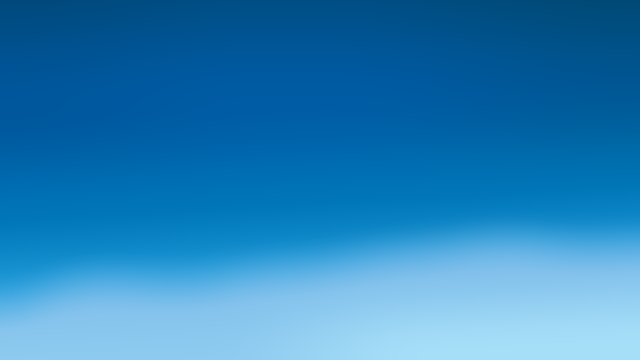
This background is drawn by a Shadertoy shader. Its source:

```glsl
// A blurred sky: deep blue overhead, azure below, and a pale haze bank at the foot.
// Tilted smoothstep ramps colour the sky; a soft edge, swayed by layered sines,
// blends in the haze, which brightens toward the lower right.

#define SKY_TILT 0.10
#define HAZE_LOW 0.22
#define HAZE_HIGH 0.32
#define HAZE_SOFTNESS 0.095
#define CORNER_DIP 0.07
#define SWAY 0.006

const vec3 NAVY   = vec3(0.00, 0.285, 0.475);
const vec3 COBALT = vec3(0.00, 0.360, 0.645);
const vec3 AZURE  = vec3(0.00, 0.470, 0.730);
const vec3 CYAN   = vec3(0.15, 0.630, 0.870);
const vec3 HAZE   = vec3(0.50, 0.745, 0.920);
const vec3 GLOW   = vec3(0.645, 0.870, 0.970);

// Sky ramp whose lower bands rise to the right
vec3 skyColor(vec2 p) {
    float h = p.y - SKY_TILT * (p.x - 0.5);
    vec3 color = mix(CYAN, AZURE, smoothstep(0.18, 0.46, h));
    color = mix(color, COBALT, smoothstep(0.38, 0.74, h));
    color = mix(color, NAVY, smoothstep(0.70, 1.15, p.y));

    // Dim the upper sides, the right one toward teal
    float upper = smoothstep(0.40, 0.72, p.y);
    float left = 1.0 - smoothstep(0.0, 0.40, p.x);
    float right = smoothstep(0.50, 1.0, p.x);
    color -= upper * left * vec3(0.0, 0.020, 0.035);
    color -= upper * right * vec3(0.0, 0.018, 0.060);
    return max(color, 0.0);
}

// Height of the haze edge: low at left, with a dip in the corner
float hazeEdge(float x) {
    float sway = sin(x * 17.0 + 0.6) + 0.5 * sin(x * 31.0 + 2.0);
    float dip = CORNER_DIP * exp(-x * x / 0.008);
    return mix(HAZE_LOW, HAZE_HIGH, smoothstep(0.30, 0.75, x)) - dip + SWAY * sway;
}

// Periwinkle haze, lit pale cyan at the lower right
vec3 hazeColor(vec2 p) {
    float depth = 1.0 - smoothstep(0.0, 0.27, p.y - 0.08 * (p.x - 0.5));
    float side = mix(0.40, 1.0, smoothstep(0.32, 0.68, p.x));
    return mix(HAZE, GLOW, depth * side);
}

void mainImage(out vec4 fragColor, in vec2 fragCoord) {
    vec2 p = fragCoord / iResolution.xy;
    float edge = hazeEdge(p.x);
    float cover = 1.0 - smoothstep(edge - HAZE_SOFTNESS, edge + HAZE_SOFTNESS, p.y);
    fragColor = vec4(mix(skyColor(p), hazeColor(p), cover), 1.0);
}
```
